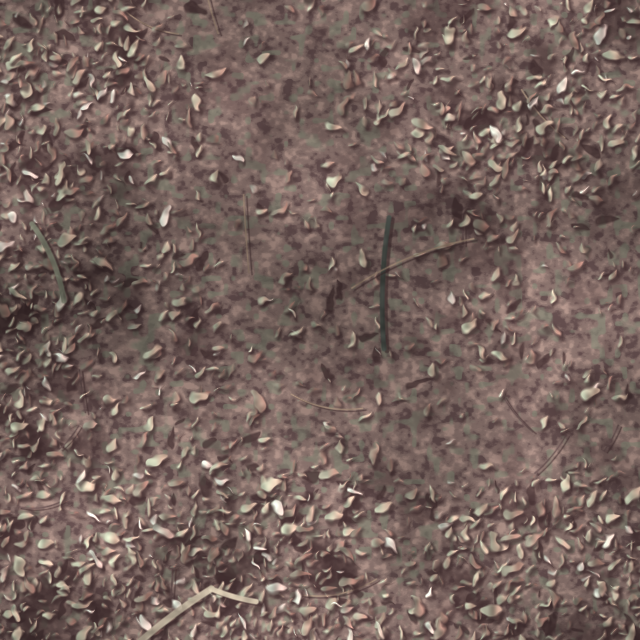
Write a three.js fragment shader that draws this texture.

```glsl
// Trodden brown soil littered with pale husks, dark crumbs, straws and twigs.
// Layered value noise forms the earth; jittered grids scatter ragged chips,
// thickest along the left and bottom, and bowed strokes draw the stems.
varying vec2 vUv;

const vec3 SOIL = vec3(0.475, 0.395, 0.375);
const vec3 SOIL_DARK = vec3(0.34, 0.265, 0.265);
const vec3 SOIL_LIGHT = vec3(0.61, 0.51, 0.475);
const vec3 SHADOW = vec3(0.23, 0.16, 0.165);
const vec3 MOSS = vec3(0.46, 0.475, 0.41);
const vec3 HUSK = vec3(0.60, 0.50, 0.45);
const vec3 PALE = vec3(0.78, 0.73, 0.64);
const vec3 BRIGHT = vec3(0.98, 0.94, 0.89);
const vec3 STRAW = vec3(0.62, 0.53, 0.45);
const vec3 STEM = vec3(0.25, 0.28, 0.26);

vec4 hash4(vec2 p) {
  vec4 q = fract(p.xyxy * vec4(0.1031, 0.1030, 0.0973, 0.1099));
  q += dot(q, q.wzxy + 33.33);
  return fract((q.xxyz + q.yzzw) * q.zywx);
}

float noise(vec2 p) {
  vec2 i = floor(p), f = fract(p);
  f = f * f * (3.0 - 2.0 * f);
  float low = mix(hash4(i).x, hash4(i + vec2(1, 0)).x, f.x);
  float high = mix(hash4(i + vec2(0, 1)).x, hash4(i + vec2(1, 1)).x, f.x);
  return mix(low, high, f.y);
}

float fbm(vec2 p) {
  float sum = 0.0, amp = 0.533;
  for (int i = 0; i < 4; i++) {
    sum += amp * noise(p);
    p = mat2(1.6, 1.2, -1.2, 1.6) * p + 7.3;
    amp *= 0.5;
  }
  return sum;
}

// Share of the ground that litter covers at a place
float litter(vec2 p) {
  float left = 1.0 - smoothstep(0.04, 0.36, p.x);
  float bottom = 1.0 - smoothstep(0.08, 0.36, p.y);
  float corner = 0.6 * smoothstep(0.5, 0.8, p.x) * smoothstep(0.58, 0.85, p.y);
  float clumps = 0.2 + 1.6 * noise(p * 10.0 + 3.0);
  return clamp((0.17 + 0.75 * max(max(left, bottom), corner)) * clumps, 0.0, 0.95);
}

// Uneven light: a dim band across the middle, warm top and lower right
float daylight(vec2 p) {
  float band = exp(-pow((p.y - 0.58 - 0.12 * (p.x - 0.3)) / 0.17, 2.0));
  float dim = band * (1.0 - smoothstep(0.5, 1.0, p.x));
  return 1.04 - 0.15 * dim + 0.55 * (fbm(p * 6.0 + 21.0) - 0.5);
}

vec3 soil(vec2 p) {
  float tone = 0.95 * (fbm(p * vec2(60.0, 78.0)) - 0.5) + 0.4 * (noise(p * 150.0 + 5.0) - 0.5);
  vec3 col = mix(SOIL, SOIL_LIGHT, smoothstep(0.0, 0.36, tone));
  col = mix(col, SOIL_DARK, smoothstep(0.0, 0.3, -tone));
  col = mix(col, MOSS, 0.6 * smoothstep(0.62, 0.85, noise(p * 85.0 + 40.0)));
  float hollow = smoothstep(0.52, 0.72, fbm(p * 20.0 + 9.0));
  return mix(col, SHADOW, hollow * (0.15 + 0.65 * litter(p)));
}

// Signed distance to a slightly tapered husk lying along x
float husk(vec2 p, float len, float wid) {
  vec2 r = vec2(len, wid * (1.0 - 0.3 * clamp(p.x / len, -1.0, 1.0)));
  float k = max(length(p / r), 0.01);
  return k * (k - 1.0) / max(length(p / (r * r)), 0.01 / wid);
}

// One jittered layer of husks; gloom turns them into dark crumbs
vec3 scatter(vec3 col, vec2 p, float cells, float seed, float cover, float gloom) {
  vec2 ragged = 0.008 * (vec2(noise(p * 90.0 + seed), noise(p * 90.0 + seed + 31.0)) - 0.5);
  for (int j = -1; j <= 1; j++) for (int i = -1; i <= 1; i++) {
    vec2 id = floor(p * cells) + vec2(i, j);
    vec4 r = hash4(id + seed), s = hash4(id + seed + 57.0);
    vec2 centre = (id + 0.1 + 0.8 * r.xy) / cells;
    float present = step(r.z, cover * litter(centre));
    float angle = 0.85 + 2.8 * (r.w - 0.5) * (0.4 + s.w);
    vec2 axis = vec2(cos(angle), sin(angle)), d = p - centre + ragged;
    vec2 q = vec2(dot(d, axis), dot(d, vec2(-axis.y, axis.x)));
    q.y += (s.x - 0.5) * q.x * q.x * cells * 0.6;
    float len = mix(0.2, 0.5, s.y) / cells;
    float wid = len * mix(0.26, 0.52, s.z);
    float shape = present * (1.0 - smoothstep(-0.003, 0.0018, husk(q, len, wid)));
    vec2 drop = vec2(dot(axis, vec2(-0.004, 0.005)), dot(axis, vec2(0.005, 0.004)));
    float shade = present * (1.0 - smoothstep(-0.003, 0.005, husk(q + drop, len, wid)));
    vec3 tint = mix(HUSK, PALE, smoothstep(0.1, 0.8, r.x));
    tint = mix(tint, BRIGHT, 0.85 * smoothstep(0.84, 0.95, s.w));
    tint += vec3(0.06, -0.015, -0.01) * clamp(d.x / wid, -1.0, 1.0);
    tint *= 0.72 + 0.5 * noise(p * 100.0 + seed);
    col = mix(col, SHADOW, 0.65 * shade * (1.0 - gloom));
    col = mix(col, mix(tint, SHADOW, gloom), shape * mix(0.92, 0.7, gloom));
  }
  return col;
}

// A bowed stroke from a to b with its shadow
float stroke(vec2 p, vec2 a, vec2 b, float bow, float wid) {
  vec2 ab = b - a;
  float t = clamp(dot(p - a, ab) / dot(ab, ab), 0.0, 1.0);
  vec2 spine = a + ab * t + vec2(-ab.y, ab.x) * bow * 4.0 * t * (1.0 - t);
  return 1.0 - smoothstep(wid - 0.0015, wid + 0.002, length(p - spine));
}

vec3 twig(vec3 col, vec2 p, vec2 a, vec2 b, float bow, float wid, vec3 tint) {
  col = mix(col, SHADOW, 0.6 * stroke(p - vec2(0.005, -0.003), a, b, bow, wid));
  return mix(col, tint * (0.8 + 0.4 * noise(p * 80.0)), 0.85 * stroke(p, a, b, bow, wid));
}

void main() {
  vec2 p = vUv;
  vec3 col = scatter(soil(p), p, 24.0, 13.0, 0.7, 1.0);
  col = scatter(col, p, 52.0, 71.0, 0.8, 0.2);
  for (int i = 0; i < 14; i++) {
    vec4 r = hash4(vec2(float(i) * 3.7 + 2.0, 19.0));
    vec2 reach = (0.02 + 0.05 * r.w) * vec2(cos(r.z * 3.14), sin(r.z * 3.14));
    vec3 tint = mix(SOIL_DARK, STRAW, step(0.4, r.w));
    col = twig(col, p, r.xy - reach, r.xy + reach, 0.2 * (r.z - 0.5), 0.0008, tint);
  }
  col = scatter(col, p, 38.0, 131.0, 0.95, 0.0);
  col = scatter(col, p, 28.0, 211.0, 0.8, 0.0);
  // Larger stems
  col = twig(col, p, vec2(0.608, 0.66), vec2(0.6, 0.455), -0.03, 0.0035, STEM);
  col = twig(col, p, vec2(0.55, 0.55), vec2(0.74, 0.627), 0.05, 0.001, STRAW);
  col = twig(col, p, vec2(0.05, 0.65), vec2(0.1, 0.53), 0.06, 0.004, MOSS);
  col = twig(col, p, vec2(0.21, -0.01), vec2(0.33, 0.08), 0.02, 0.005, PALE);
  col = twig(col, p, vec2(0.33, 0.08), vec2(0.4, 0.06), -0.03, 0.004, PALE);
  gl_FragColor = vec4(col * daylight(p), 1.0);
}
```
